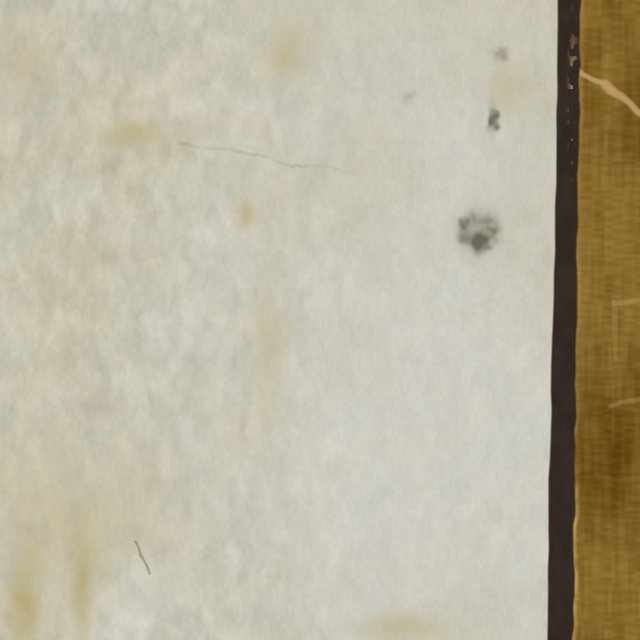
This texture is drawn by a three.js fragment shader. Its source:

```glsl
varying vec2 vUv;

const vec3 PLASTER_WARM = vec3(0.765, 0.745, 0.655);
const vec3 PLASTER_COOL = vec3(0.808, 0.800, 0.760);
const vec3 OCHRE = vec3(0.70, 0.64, 0.43);
const vec3 SOOT = vec3(0.36, 0.34, 0.27);
const vec3 BAND = vec3(0.205, 0.165, 0.145);
const vec3 GOLD = vec3(0.53, 0.42, 0.18);
const vec3 GOLD_DARK = vec3(0.40, 0.28, 0.08);
const vec3 SCRATCH = vec3(0.76, 0.62, 0.43);
const float EDGE = 0.0022;

float hash(vec2 p) {
  vec3 q = fract(vec3(p.xyx) * 0.1031);
  q += dot(q, q.yzx + 33.33);
  return fract((q.x + q.y) * q.z);
}

float noise(vec2 p) {
  vec2 i = floor(p), f = fract(p);
  f = f * f * (3.0 - 2.0 * f);
  return mix(mix(hash(i), hash(i + vec2(1.0, 0.0)), f.x),
             mix(hash(i + vec2(0.0, 1.0)), hash(i + 1.0), f.x), f.y);
}

float fbm(vec2 p) {
  float sum = 0.0, amp = 0.5;
  for (int i = 0; i < 5; i++) {
    sum += amp * noise(p);
    p = mat2(1.6, 1.2, -1.2, 1.6) * p + 17.3;
    amp *= 0.5;
  }
  return sum / 0.97;
}

// Soft elliptical patch
float blob(vec2 p, vec2 center, vec2 radius) {
  vec2 d = (p - center) / radius;
  return exp(-dot(d, d));
}

float stroke(vec2 p, vec2 a, vec2 b, float width) {
  vec2 d = b - a;
  float t = clamp(dot(p - a, d) / dot(d, d), 0.0, 1.0);
  return 1.0 - smoothstep(width * 0.4, width * 1.4, length(p - a - d * t));
}

vec3 plaster(vec2 p) {
  vec2 warped = p + 0.022 * (vec2(fbm(p * 24.0), fbm(p * 24.0 + 40.0)) - 0.5);
  float cool = 0.28 + 0.75 * blob(p, vec2(0.69, 0.25), vec2(0.34, 0.36));
  cool += 0.35 * blob(p, vec2(0.66, 0.78), vec2(0.3, 0.22));
  cool += 0.4 * blob(p, vec2(0.25, 0.44), vec2(0.1, 0.08));
  cool += 0.35 * blob(p, vec2(0.35, 0.68), vec2(0.09, 0.08));
  cool += 0.5 * blob(p, vec2(0.2, 0.07), vec2(0.06, 0.12));
  cool += 0.9 * (fbm(p * 7.0) - 0.5);
  vec3 col = mix(PLASTER_WARM, PLASTER_COOL, clamp(cool, 0.0, 1.0));

  // Tinted mottling and vertical grain
  float left = 1.0 - smoothstep(0.2, 0.65, p.x);
  float mottle = fbm(warped * vec2(55.0, 30.0));
  col += (mottle - 0.5) * mix(0.05, 0.13, left);
  col += (noise(p * vec2(210.0, 130.0)) - 0.5) * 0.025;
  col += vec3(0.025, 0.0, -0.025) * (fbm(p * 20.0 + 9.0) - 0.5);

  // Ochre stains
  float stain = 0.55 * blob(warped, vec2(0.205, 0.788), vec2(0.045, 0.02));
  stain += 0.45 * blob(warped, vec2(0.45, 0.915), vec2(0.035, 0.04));
  stain += 0.6 * blob(warped, vec2(0.384, 0.667), vec2(0.016, 0.018));
  stain += 0.3 * blob(warped, vec2(0.03, 0.9), vec2(0.05, 0.06));
  stain += 0.35 * blob(warped, vec2(0.79, 0.86), vec2(0.03, 0.03));
  stain += 0.5 * blob(warped, vec2(0.62, 0.02), vec2(0.06, 0.022));
  stain += 0.25 * blob(warped, vec2(0.42, 0.46), vec2(0.025, 0.12));
  stain += 0.65 * blob(warped, vec2(0.04, 0.06), vec2(0.025, 0.08));
  stain += 0.65 * blob(warped, vec2(0.13, 0.08), vec2(0.016, 0.07));
  stain += 0.25 * blob(p, vec2(0.12, 0.2), vec2(0.18, 0.14));
  col = mix(col, OCHRE, clamp(stain * (0.35 + 1.1 * mottle), 0.0, 0.8));
  float crease = stroke(warped, vec2(0.28, 0.773), vec2(0.53, 0.735), 0.003);
  col = mix(col, OCHRE * 0.93, crease * 0.45 * noise(p * 45.0));
  float fissure = stroke(warped, vec2(0.215, 0.155), vec2(0.235, 0.1), 0.002);
  col = mix(col, SOOT, fissure * 0.4);

  // Sooty spots
  vec2 rough = p + 0.012 * (vec2(noise(p * 90.0), noise(p * 90.0 + 7.0)) - 0.5);
  float soot = 0.3 * blob(p, vec2(0.747, 0.64), vec2(0.03, 0.032));
  for (int i = 0; i < 7; i++) {
    float a = float(i) * 0.9;
    vec2 c = vec2(0.747, 0.639) + vec2(cos(a), sin(a)) * vec2(0.024, 0.023);
    soot += (0.25 + 0.35 * hash(vec2(a, 3.0))) * blob(rough, c, vec2(0.009));
  }
  soot += 0.7 * blob(rough, vec2(0.749, 0.624), vec2(0.013, 0.011));
  soot += 0.8 * blob(rough, vec2(0.771, 0.814), vec2(0.007, 0.018));
  soot += 0.35 * blob(rough, vec2(0.781, 0.914), vec2(0.011, 0.011));
  soot += 0.2 * blob(rough, vec2(0.64, 0.85), vec2(0.009, 0.012));
  return mix(col, SOOT, clamp(soot, 0.0, 0.85));
}

vec3 gilding(vec2 p, float border) {
  float shade = 0.8 * blob(p, vec2(0.95, 0.31), vec2(0.15, 0.13));
  shade += 0.55 * blob(p, vec2(1.0, 0.8), vec2(0.05, 0.1));
  shade += 1.1 * (fbm(p * vec2(24.0, 12.0)) - 0.45);
  vec3 col = mix(GOLD, GOLD_DARK, clamp(shade, 0.0, 1.0));
  col += (noise(p * vec2(190.0, 18.0)) - 0.5) * 0.06;
  col += (noise(p * vec2(60.0, 220.0)) - 0.5) * 0.06;

  // Scratches and chipped border
  vec2 q = p + 0.008 * (vec2(noise(p * 40.0), noise(p * 40.0 + 5.0)) - 0.5);
  float marks = stroke(q, vec2(0.895, 0.892), vec2(0.942, 0.867), 0.004);
  marks = max(marks, stroke(q, vec2(0.942, 0.867), vec2(1.01, 0.818), 0.006));
  marks = max(marks, 0.45 * stroke(q, vec2(0.96, 0.525), vec2(1.01, 0.53), 0.005));
  marks = max(marks, 0.4 * stroke(q, vec2(0.955, 0.365), vec2(1.01, 0.375), 0.004));
  marks = max(marks, 0.25 * stroke(q, vec2(0.962, 0.44), vec2(0.962, 0.52), 0.004));
  col = mix(col, SCRATCH, marks * 0.85);
  float wear = 0.25 + 0.55 * (1.0 - smoothstep(0.2, 0.27, p.y));
  float rim = 1.0 - smoothstep(0.002, 0.009, p.x - border);
  return mix(col, SCRATCH, rim * wear * (0.5 + 0.7 * noise(p * 60.0)));
}

void main() {
  vec2 p = vUv;
  float wobble = 0.003 * (noise(vec2(p.y * 28.0, 2.0)) - 0.5);
  float bandLeft = 0.854 + 0.017 * smoothstep(-0.1, 1.0, p.y) + wobble;
  float bandRight = 0.895 + 0.012 * p.y + 0.004 * (noise(vec2(p.y * 40.0, 8.0)) - 0.5);

  vec3 band = BAND + 0.05 * (fbm(p * vec2(70.0, 35.0)) - 0.5);
  float chips = smoothstep(0.68, 0.8, noise(p * vec2(150.0, 110.0)));
  chips *= blob(p, vec2(0.896, 0.85), vec2(0.007, 0.09));
  band = mix(band, SCRATCH, chips * 0.8);

  vec3 col = mix(plaster(p), band, smoothstep(-EDGE, EDGE, p.x - bandLeft));
  col = mix(col, gilding(p, bandRight), smoothstep(-EDGE, EDGE, p.x - bandRight));
  gl_FragColor = vec4(col, 1.0);
}
```
